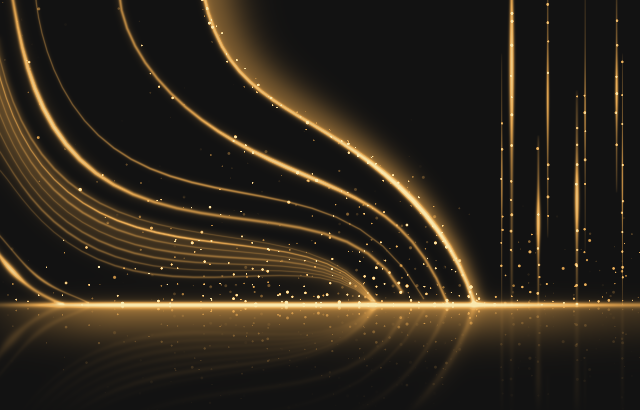
Give the GLSL for this background, as a Shadertoy shader.

```glsl
// Golden light strands sweep down to a glowing horizon, with vertical beams
// and dust above a dim mirror floor. Everything adds to one scalar "heat",
// which a colour ramp turns from near-black through gold to cream.

const float HORIZON = 0.256;

vec4 hash4(vec2 p) {
    vec4 q = fract(p.xyxy * vec4(0.1031, 0.1030, 0.0973, 0.1099));
    q += dot(q, q.wzxy + 33.33);
    return fract((q.xxyz + q.yzzw) * q.zywx);
}

vec3 goldRamp(float heat) {
    return vec3(0.07) + vec3(0.82, 0.57, 0.23) * min(heat, 1.0)
         + vec3(0.09, 0.27, 0.38) * smoothstep(0.8, 1.9, heat);
}

float bell(float x) { return exp(-x * x); }

// Quartic passing through a..e at equal steps, in Newton form
vec2 quartic(float t, vec2 a, vec2 b, vec2 c, vec2 d, vec2 e) {
    float s = 4.0 * t;
    vec2 d2 = c - 2.0 * b + a, d3 = d - 3.0 * c + 3.0 * b - a;
    vec2 d4 = e - 4.0 * d + 6.0 * c - 4.0 * b + a;
    return a + s * (b - a + (s - 1.0) / 2.0 * (d2 + (s - 2.0) / 3.0 * (d3 + (s - 3.0) / 4.0 * d4)));
}

// Signed distance (positive to the upper right) and position along the strand
vec2 strand(vec2 p, vec2 a, vec2 b, vec2 c, vec2 d, vec2 e) {
    vec2 nearest = vec2(9.0, 0.0), from = a;
    for (int i = 1; i <= 24; i++) {
        vec2 to = quartic(float(i) / 24.0, a, b, c, d, e);
        vec2 v = to - from, w = p - from;
        float k = clamp(dot(w, v) / dot(v, v), 0.0, 1.0);
        float dist = length(w - v * k);
        if (dist < abs(nearest.x))
            nearest = vec2(v.x * w.y > v.y * w.x ? dist : -dist, (float(i) - 1.0 + k) / 24.0);
        from = to;
    }
    return nearest;
}

// Bright core with a faint halo; the core swells around position "peak"
float thread(vec2 s, float width, float peak) {
    float swell = bell((s.y - peak) / 0.2);
    float w = width * (0.75 + 0.5 * swell);
    return (0.65 + 0.7 * swell) * bell(s.x / w) + 0.12 * bell(s.x / (w * 3.0));
}

// Heat of all strands in x, closeness to them in y
vec2 strands(vec2 p, float blur) {
    vec2 A = strand(p, vec2(.028, 1.02), vec2(.106, .736), vec2(.325, .526), vec2(.671, .455), vec2(.98, .289));
    vec2 B = strand(p, vec2(.086, 1.02), vec2(.152, .787), vec2(.366, .589), vec2(.701, .508), vec2(1.033, .272));
    vec2 C = strand(p, vec2(.29, 1.02), vec2(.417, .772), vec2(.66, .61), vec2(.904, .496), vec2(1.091, .262));
    vec2 D = strand(p, vec2(.495, 1.02), vec2(.61, .8), vec2(.797, .675), vec2(1.006, .512), vec2(1.156, .262));
    vec2 E = strand(p, vec2(-.01, .39), vec2(.02, .35), vec2(.057, .313), vec2(.098, .284), vec2(.152, .258));
    vec2 F = strand(p, vec2(-.005, .43), vec2(.05, .366), vec2(.1, .319), vec2(.155, .288), vec2(.215, .262));
    float heat = thread(A, 0.0055 + blur, 0.28) + 0.55 * thread(B, 0.0026 + blur, 0.6)
               + thread(C, 0.005 + blur, 0.55) + thread(D, 0.0055 + blur, 0.75)
               + thread(E, 0.006 + blur, 0.3) + 0.5 * thread(F, 0.003 + blur, 0.5);
    // Soft veil outside the widest strand
    heat += 0.5 * bell(D.x / (D.x > 0.0 ? mix(0.085, 0.025, D.y) : 0.007));
    float close = max(bell(D.x / 0.018), (0.2 + 0.6 * C.y) * bell(C.x / 0.015));
    close = max(close, (0.15 + 0.5 * A.y) * bell(A.x / 0.015));

    // Ribbon: strands blended between its upper and lower edge
    for (int i = 0; i < 7; i++) {
        float k = float(i) / 6.0;
        vec2 s = strand(p, vec2(-.01, mix(.9, .593, k)), vec2(.102, mix(.624, .461, k)),
            mix(vec2(.335, .467), vec2(.325, .34), k), mix(vec2(.65, .407), vec2(.63, .327), k),
            vec2(mix(.915, .905, k), .266));
        float fill = bell(s.x / (s.x > 0.0 ? 0.011 : 0.035));
        heat += 0.19 * (1.0 - k) * (1.0 - 0.5 * s.y) * fill;
        heat += (i == 1 ? 0.6 : 0.3) * thread(s, 0.0024 + blur, 0.3 + 0.4 * fract(k * 3.7));
        close = max(close, 0.3 * s.y * bell(s.x / 0.02));
    }
    return vec2(heat, close);
}

// Vertical beams: x, bottom, top, width; each is hottest at mid height
float beams(vec2 p, float blur) {
    vec4 beam[8] = vec4[8](vec4(1.224, .25, .87, .0018), vec4(1.248, .25, 1.43, .0050),
        vec4(1.313, .25, .67, .0042), vec4(1.336, .42, 1.1, .0028), vec4(1.407, .25, .78, .0045),
        vec4(1.427, .38, 1.06, .0018), vec4(1.504, .53, 1.03, .0032), vec4(1.518, .25, .87, .0018));
    float heat = 0.0;
    for (int i = 0; i < 8; i++) {
        vec4 b = beam[i];
        float u = (2.0 * p.y - b.y - b.z) / (b.z - b.y);
        float hot = exp(-9.0 * u * u), body = max(1.0 - u * u, 0.0);
        heat += (0.5 * sqrt(body) + 0.9 * hot * b.w / 0.005) * bell((p.x - b.x) / (b.w * (0.65 + 0.5 * hot) + blur));
        // Beads threaded on the beam
        float row = floor(p.y * 24.0);
        vec4 h = hash4(vec2(row, float(i) + 40.0));
        vec2 bead = vec2(b.x + 0.004 * (h.x - 0.5), (row + 0.2 + 0.6 * h.y) / 24.0);
        float r = 0.003 + 0.002 * h.z;
        heat += step(h.w, 0.6) * step(0.01, body) * smoothstep(r, r * 0.4, length(p - bead));
    }
    return heat;
}

// Dust is thickest near the horizon, in the centre and among the beams
float dustDensity(vec2 p) {
    float h = p.y - HORIZON;
    float centre = smoothstep(0.2, 0.75, p.x) * (1.0 - smoothstep(1.0, 1.2, p.x));
    return 0.4 * exp(-h / 0.045) + 0.4 * centre * exp(-h / 0.16)
         + 0.5 * smoothstep(1.19, 1.28, p.x) * exp(-h / 0.1) + 0.03 * step(p.x + p.y, 1.3);
}

float dust(vec2 p, float cell, float close) {
    vec2 id = floor(p / cell);
    vec4 h = hash4(id + 900.0 * cell), g = hash4(id + 71.0);
    vec2 centre = (id + 0.22 + 0.56 * h.xy) * cell;
    float r = mix(0.0022, 0.0055, h.z * h.z);
    float lit = smoothstep(0.0, 0.08, dustDensity(centre) + 0.6 * close - h.w);
    float glow = mix(0.3, 1.9, smoothstep(0.15, 0.75, g.x)) * (centre.x > 1.19 ? 0.6 : 1.0);
    return lit * glow * smoothstep(r, r * 0.35, length(p - centre));
}

void mainImage(out vec4 fragColor, in vec2 fragCoord) {
    vec2 p = fragCoord / iResolution.y;
    float h = p.y - HORIZON, depth = max(-h, 0.0);
    vec2 q = vec2(p.x, HORIZON + abs(h));
    float blur = h < 0.0 ? 0.003 : 0.0;

    vec2 lines = p.x < 1.35 ? strands(q, blur) : vec2(0.0);
    float heat = lines.x + beams(q, blur) + dust(q, 0.021, lines.y) + dust(q, 0.029, lines.y);
    if (h < 0.0) heat *= 0.2 * max(1.0 - depth / 0.27, 0.0);

    // Horizon line, its halo and the glow spilling over the floor
    float span = smoothstep(-0.12, 0.3, p.x) * (1.0 - 0.6 * smoothstep(1.1, 1.6, p.x));
    heat += span * (1.5 * bell(h / 0.0065) + 0.45 * exp(-abs(h) / 0.013));
    if (h < 0.0) heat += 0.5 * span * bell(depth / 0.08) * smoothstep(0.0, 0.012, depth);

    fragColor = vec4(goldRamp(heat), 1.0);
}
```
